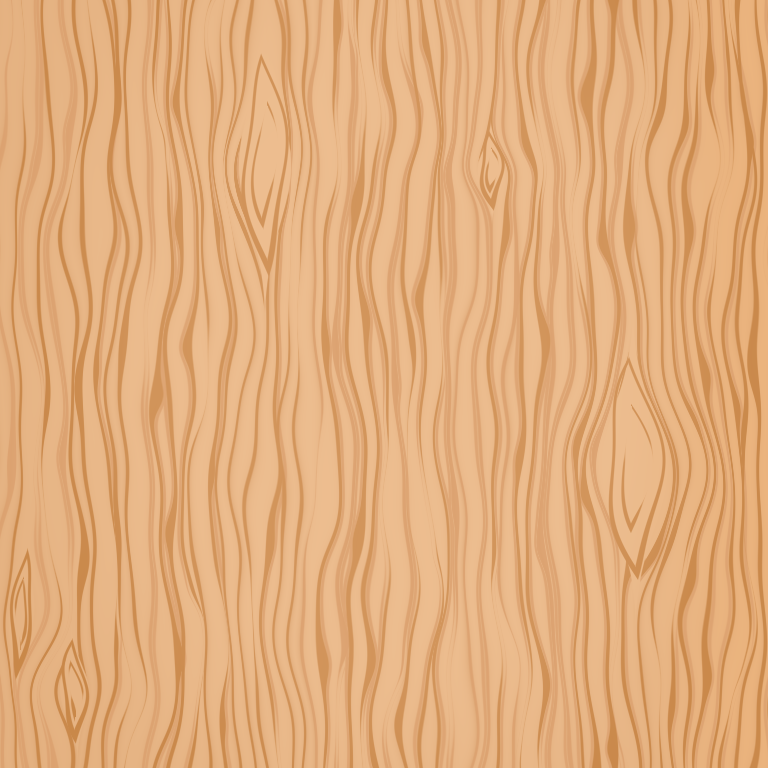
Give the GLSL for this texture, as a Shadertoy shader.

```glsl
// Pale wood board with wavy vertical grain lines and a few pointed knots.

const vec3 PALE_WOOD  = vec3(0.928, 0.742, 0.562);
const vec3 TAN_WOOD   = vec3(0.892, 0.692, 0.500);
const vec3 AMBER_WOOD = vec3(0.925, 0.705, 0.490);
const vec3 SHADE      = vec3(0.845, 0.625, 0.425);
const vec3 ROSE_GRAIN = vec3(0.860, 0.630, 0.435);
const vec3 DARK_GRAIN = vec3(0.820, 0.578, 0.350);
const vec3 EDGE_GRAIN = vec3(0.788, 0.532, 0.288);

const float LINES      = 55.0;   // grain lines across the board
const float LINE_HALF  = 0.0019; // typical half width
const float SWELL      = 0.0046; // extra half width at a bulge
const float HALO       = 0.0036; // reach of the soft shade beside a line
const float KNOT_REACH = 0.055;  // how far a knot bends the grain
const float SOFTNESS   = 0.0007;
const float TAU        = 6.2831853;

// Knots: centre x, centre y, half width, half height
const int KNOT_COUNT = 5;
const vec4 KNOTS[KNOT_COUNT] = vec4[KNOT_COUNT](
    vec4(0.345, 0.785, 0.028, 0.145),
    vec4(0.640, 0.778, 0.015, 0.052),
    vec4(0.826, 0.390, 0.035, 0.145),
    vec4(0.028, 0.200, 0.014, 0.085),
    vec4(0.097, 0.100, 0.016, 0.068));

float hash(float n) { return fract(sin(n * 91.37 + 4.1) * 4375.85); }

float stroke(float dist, float halfWidth, float soft) {
    float cover = 1.0 - smoothstep(halfWidth - soft, halfWidth + soft, abs(dist));
    return cover * clamp(halfWidth / soft, 0.0, 1.0);
}

// Sideways drift shared by neighbouring lines
float sway(vec2 p) {
    return 0.0080 * sin(p.y * 11.0 + p.x * 15.0)
         + 0.0048 * sin(p.y * 21.0 - p.x * 27.0 + 1.7)
         + 0.0022 * sin(p.y * 43.0 + p.x * 35.0 + 0.6);
}

// Outline and inner ring of a pointed lens; q is relative to its centre
float knotInk(vec2 q, vec2 size, float seed, float soft) {
    float t = q.y / size.y;
    float x = q.x + size.x * 0.18 * sin(t * 4.5 + seed * TAU);
    float ink = 0.0;
    for (int ring = 0; ring < 2; ring++) {
        float scale = 1.0 - 0.42 * float(ring);
        float s = t / scale;
        float inside = size.x * scale * (1.0 - s * s) - abs(x);
        float weight = (0.0019 + 0.0022 * smoothstep(0.1, -1.0, s)) * (0.3 + 0.7 * scale);
        // The inner ring thins out on one side
        float gap = ring == 0 ? 1.0 : smoothstep(-1.0, 0.2, sin(s * 2.5 + sign(x) + seed * TAU));
        ink = max(ink, stroke(inside - weight, weight * gap, soft));
    }
    return ink;
}

void mainImage(out vec4 fragColor, in vec2 fragCoord) {
    vec2 uv = fragCoord / iResolution.xy;
    float soft = max(SOFTNESS, 0.8 / iResolution.y);

    // Knots push the grain aside and clear it from their middle
    float flow = uv.x;
    float open = 1.0;
    float knots = 0.0;
    for (int k = 0; k < KNOT_COUNT; k++) {
        vec4 knot = KNOTS[k];
        float seed = hash(float(k) + 60.0);
        vec2 q = uv - knot.xy;
        q.x += q.y * (seed - 0.5) * 0.18 * exp(-q.y * q.y * 30.0);
        float t = q.y / knot.w;
        float bulge = max(1.27 * exp(-1.8 * t * t) - 0.02, 0.0) * knot.z;
        float outside = abs(q.x) - bulge;
        flow -= sign(q.x) * min(bulge, abs(q.x)) * exp(-max(outside, 0.0) / KNOT_REACH);
        open *= smoothstep(-0.002, 0.0, outside);
        knots = max(knots, knotInk(q, knot.zw, seed, soft));
    }

    // Grain lines with bulges, rare tapered ends and a shade on one side
    float across = (flow + sway(vec2(flow, uv.y))) * LINES;
    float darkInk = 0.0, roseInk = 0.0, halo = 0.0;
    for (int n = -2; n <= 2; n++) {
        float id = floor(across) + float(n);
        float a = hash(id), b = hash(id + 200.0), c = hash(id + 400.0);
        float wobble = 0.27 * sin(uv.y * (8.0 + 6.0 * b) + a * TAU)
                     + 0.16 * sin(uv.y * (19.0 + 9.0 * c) + b * TAU);
        float centre = id + 0.5 + 0.6 * (a - 0.5) + wobble;
        float side = c > 0.5 ? 1.0 : -1.0;
        float dist = (across - centre) / LINES * side;

        float phase = uv.y * (10.0 + 10.0 * a) + c * TAU;
        float bulge = pow(0.5 + 0.5 * sin(phase + 0.6 * sin(phase)), 12.0) * SWELL * b;
        float taper = smoothstep(-1.08, -0.75, sin(uv.y * (3.0 + 5.0 * c) + b * TAU));
        float halfWidth = (LINE_HALF * (0.75 + 0.55 * b) + bulge) * taper;

        float ink = stroke(dist - bulge, halfWidth, soft);
        if (hash(id + 700.0) < 0.80) darkInk = max(darkInk, ink);
        else roseInk = max(roseInk, ink);
        // Rosy companion lying close beside the main line
        float twinHalf = 0.0017 * taper * step(0.35, a);
        float twin = stroke(dist - 0.0046 - 1.8 * bulge, twinHalf, soft);
        roseInk = max(roseInk, 0.9 * twin);
        halo = max(halo, taper * exp(-abs(dist - 0.0015 - bulge) / HALO));
    }

    // Ground tone: pale middle, tan sides, amber at the right
    float rim = smoothstep(0.26, 0.68, length((uv - vec2(0.52, 0.54)) * vec2(1.1, 0.8)));
    vec3 color = mix(PALE_WOOD, TAN_WOOD, 0.85 * rim);
    color = mix(color, AMBER_WOOD, 0.85 * smoothstep(0.80, 1.0, uv.x));
    vec3 grain = mix(DARK_GRAIN, EDGE_GRAIN, smoothstep(0.0, 0.7, rim));

    color = mix(color, SHADE, 0.55 * halo * open);
    color = mix(color, ROSE_GRAIN, 0.85 * roseInk * open);
    color = mix(color, grain, 0.96 * darkInk * open);
    color = mix(color, grain, knots);
    fragColor = vec4(color, 1.0);
}
```
